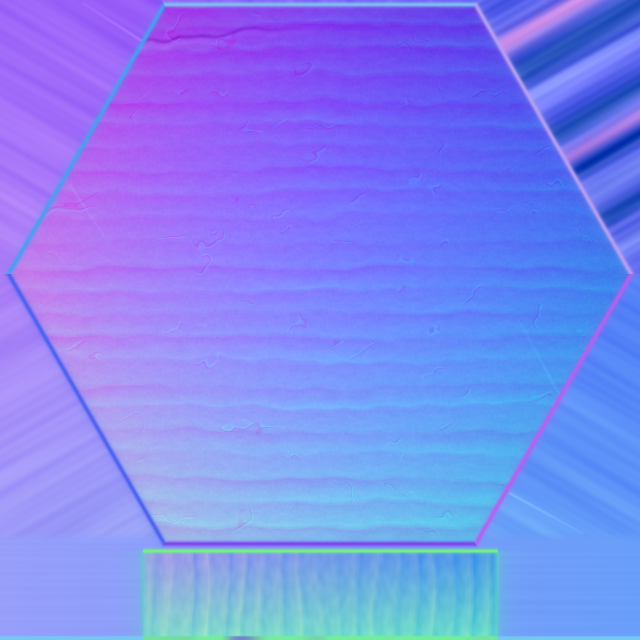
This texture map is drawn by a three.js fragment shader. Its source:

```glsl
// Tangent-space normal map of a hexagonal stone pillar: a concave, layered cap,
// edge colours smeared outwards as padding, and a pleated side strip below.
// Slopes are summed in red and green; gradient noise adds strata, grain and cracks.
varying vec2 vUv;

float hash(float n) { return fract(sin(n * 91.7) * 4375.85); }

vec2 gradientAt(vec2 cell) {
  float angle = 6.2832 * fract(sin(dot(cell, vec2(127.1, 311.7))) * 4375.85);
  return vec2(cos(angle), sin(angle));
}

float gradientNoise(vec2 p) {
  vec2 i = floor(p), f = fract(p);
  vec2 u = f * f * f * (f * (f * 6.0 - 15.0) + 10.0);
  vec2 e = vec2(1.0, 0.0);
  float low = mix(dot(gradientAt(i), f), dot(gradientAt(i + e.xy), f - e.xy), u.x);
  float high = mix(dot(gradientAt(i + e.yx), f - e.yx), dot(gradientAt(i + 1.0), f - 1.0), u.x);
  return mix(low, high, u.y);
}

// Soft bump around a centre
float bump(float x, float centre, float width) {
  float t = (x - centre) / width;
  return exp(-t * t);
}

// Thin scratch that fades out from the segment a-b
float scratch(vec2 p, vec2 a, vec2 b) {
  vec2 ab = b - a;
  float t = clamp(dot(p - a, ab) / dot(ab, ab), 0.0, 1.0);
  return bump(length(p - a - ab * t), 0.0, 0.0022) * (0.4 + 0.6 * t);
}

vec3 slopeColor(vec2 slope) {
  return vec3(0.5 + 0.5 * slope, 0.5 + 0.5 * sqrt(max(0.0, 1.0 - dot(slope, slope))));
}

// Cap: concave bowl with sawtooth layers, grain and broken cracks
vec3 capColor(vec2 uv, vec2 p) {
  vec3 color = slopeColor(-p * vec2(1.14, 1.2));
  float layer = uv.y * 27.0 + 0.17 + 0.45 * gradientNoise(uv * vec2(3.0, 8.0))
    + 0.22 * gradientNoise(uv * vec2(19.0, 30.0));
  float f = fract(layer);
  float ramp = (0.5 - f) * smoothstep(0.0, 0.14, f) * (1.0 - smoothstep(0.87, 1.0, f));
  float strength = mix(0.05, 0.2, hash(floor(layer))) * (0.8 + gradientNoise(uv * vec2(5.0, 27.0)));
  color += ramp * strength * vec3(-0.25, 1.0, 0.15);

  float grain = 0.022 * gradientNoise(uv * vec2(55.0, 110.0)) + 0.022 * gradientNoise(uv * 210.0);
  color += grain * vec3(0.7, 1.0, 0.2);

  float crack = gradientNoise(uv * vec2(13.0, 21.0) + 0.4 * gradientNoise(uv * 45.0));
  float broken = smoothstep(0.18, 0.32, gradientNoise(uv * vec2(17.0, 23.0) + 31.0));
  color += broken * (bump(crack, 0.0, 0.025) - bump(crack, 0.05, 0.025)) * vec3(-0.04, 0.08, 0.02);

  // Long fissure near the top and two faint scars
  float fissure = 0.937 + (uv.x - 0.23) * 0.085 + 0.012 * gradientNoise(vec2(uv.x * 28.0, 3.5));
  float reach = 1.0 - smoothstep(0.3, 0.54, uv.x);
  color += reach * bump(uv.y, fissure, 0.003) * vec3(-0.06, -0.1, -0.08);
  color += reach * bump(uv.y, fissure - 0.008, 0.005) * vec3(0.03, 0.05, 0.02);
  float scars = scratch(uv, vec2(0.17, 0.62), vec2(0.11, 0.71))
    + scratch(uv, vec2(0.81, 0.5), vec2(0.873, 0.385));
  return color + 0.06 * scars * vec3(0.3, 1.0, 0.3);
}

// Padding: slopes of the nearest edge point, streaked along the edge normal
vec3 paddingColor(vec2 outward, float along, float d, float side) {
  vec2 tangent = vec2(outward.y, -outward.x);
  vec2 nearest = outward * 0.4212 + tangent * clamp(along, -0.243, 0.243);
  vec3 color = slopeColor(-nearest * vec2(0.74, 0.68));
  float streak = gradientNoise(vec2(along * 32.0, d * 2.0 + side * 7.3))
    + 0.7 * gradientNoise(vec2(along * 95.0, d * 3.0 + side * 3.7));
  color += streak * vec3(0.06, 0.075, 0.015);

  // The upper right side carries strong light and dark bands
  if (side > 0.5 && side < 1.5) {
    float s = along / 0.486 + 0.5 + 0.012 * streak;
    float dark = bump(s, 0.26, 0.055) + bump(s, 0.49, 0.04) + bump(s, 0.62, 0.03) + bump(s, 0.8, 0.035);
    float light = bump(s, 0.35, 0.025) + bump(s, 0.71, 0.045) + bump(s, 0.91, 0.05);
    float pink = bump(s, 0.155, 0.035) + 0.8 * bump(s, 0.57, 0.022);
    color = mix(vec3(0.38, 0.42, 0.95), vec3(0.11, 0.29, 0.72), min(dark, 1.0));
    color = mix(color, vec3(0.52, 0.58, 0.99), 0.85 * min(light, 1.0));
    color = mix(color, vec3(0.8, 0.56, 0.92), min(pink, 1.0));
    color += streak * vec3(0.2, 0.17, 0.1);
  }
  return color;
}

// Side strip: vertical pleats, pink to blue across and teal towards the base
vec3 stripColor(vec2 uv) {
  float u = (uv.x - 0.5) / 0.277, h = uv.y / 0.14;
  vec3 color = vec3(0.46 - 0.19 * u * (0.3 + 0.7 * h), mix(0.87, 0.58, h), mix(0.79, 0.93, h));
  float pleat = uv.x * 34.0 + 0.6 * gradientNoise(uv * vec2(9.0, 6.0));
  float f = fract(pleat);
  float fold = (f - 0.5) * smoothstep(0.0, 0.15, f) * (1.0 - smoothstep(0.85, 1.0, f));
  color += fold * mix(0.05, 0.22, hash(floor(pleat))) * vec3(1.0, 0.5, -0.2);
  return color + 0.05 * gradientNoise(uv * vec2(110.0, 55.0)) * vec3(1.0, 0.7, 0.2);
}

void main() {
  vec2 uv = vUv, p = uv - vec2(0.5, 0.5716);

  // Find the hexagon side facing this point, clockwise from the top
  float d = -1.0, side = 0.0;
  vec2 outward = vec2(0.0, 1.0);
  for (int k = 0; k < 6; k++) {
    float angle = float(k) * 1.0472;
    vec2 n = vec2(sin(angle), cos(angle));
    float dist = dot(p, n) - 0.4212;
    if (dist > d) { d = dist; outward = n; side = float(k); }
  }
  vec3 color = paddingColor(outward, dot(p, vec2(outward.y, -outward.x)), d, side);
  float marks = scratch(uv, vec2(0.13, 0.995), vec2(0.22, 0.937))
    + scratch(uv, vec2(0.91, 0.167), vec2(0.797, 0.229));
  color += 0.1 * marks;

  // Flat lower margin, cap and outward-tilted rim
  vec3 margin = vec3(0.5 - 0.18 * (uv.x - 0.5), 0.62, 0.98);
  margin += 0.02 * gradientNoise(vec2(uv.x * 2.0, uv.y * 130.0));
  color = mix(color, margin, 1.0 - smoothstep(0.15, 0.172, uv.y));
  color = mix(color, capColor(uv, p), 1.0 - smoothstep(-0.002, 0.002, d));
  vec3 rim = vec3(0.5 + 0.25 * outward, 0.94);
  color = mix(color, rim, 0.85 * bump(d, 0.0, 0.0038) + 0.12 * bump(d, 0.0, 0.012));

  // Strip with teal side glow, green top line and coloured base line
  float edge = abs(uv.x - 0.5005) - 0.277;
  float below = 1.0 - smoothstep(0.138, 0.142, uv.y);
  float inside = 1.0 - smoothstep(-0.0015, 0.0015, edge);
  color = mix(color, stripColor(uv), inside * below);
  color = mix(color, vec3(0.38, 0.8, 0.8), below * (0.5 * exp(-abs(edge) * 75.0) + 0.25 * bump(edge, 0.0, 0.003)));
  color = mix(color, vec3(0.45, 0.95, 0.52), inside * bump(uv.y, 0.139, 0.0035));
  float purple = clamp(bump(uv.x, 0.374, 0.03) + gradientNoise(vec2(uv.x * 17.0, 0.5)), 0.0, 1.0);
  vec3 base = mix(vec3(0.45, 0.93, 0.6), vec3(0.45, 0.38, 0.85), purple);
  base = mix(vec3(0.46, 0.78, 0.95), base, inside);
  color = mix(color, base, 1.0 - smoothstep(0.004, 0.008, uv.y));
  gl_FragColor = vec4(clamp(color, 0.0, 1.0), 1.0);
}
```
